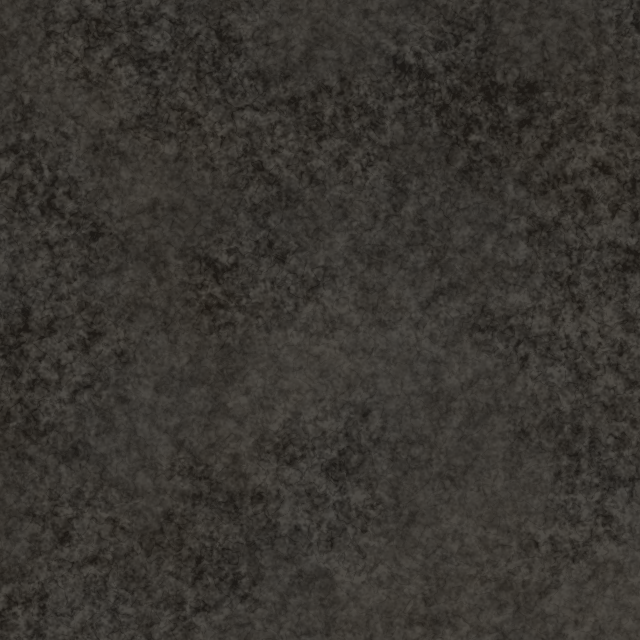
A three.js fragment shader for this texture:

```glsl
// Dark weathered stone: cloudy patches, mottled pits, small crevices and fine grain.
varying vec2 vUv;

const vec3 DARK_STONE = vec3(0.160, 0.147, 0.130);
const vec3 LIGHT_STONE = vec3(0.270, 0.257, 0.237);
const vec3 WARM_TINT = vec3(0.005, 0.000, -0.006);

const float CLOUD_SCALE = 3.5;
const float PATCH_SCALE = 5.0;
const float MOTTLE_SCALE = 62.0;
const float CREVICE_SCALE = 68.0;
const float GRAIN_SCALE = 165.0;

const float BASE_TONE = 0.65;
const float CLOUD_AMOUNT = 0.40;
const float PATCH_AMOUNT = 0.16;
const float MOTTLE_AMOUNT = 0.80;
const float CREVICE_AMOUNT = 0.36;
const float CREVICE_WIDTH = 0.17;
const float GRAIN_AMOUNT = 0.52;
const float WARP_AMOUNT = 0.004;
const float EDGE_SHADE = 0.18;

const mat2 TURN = mat2(0.8, 0.6, -0.6, 0.8);

float hash(vec2 p) {
  vec3 q = fract(vec3(p.xyx) * 0.1031);
  q += dot(q, q.yzx + 33.33);
  return fract((q.x + q.y) * q.z);
}

// Smooth value noise from -1 to 1
float noise(vec2 p) {
  vec2 cell = floor(p);
  vec2 f = fract(p);
  f = f * f * (3.0 - 2.0 * f);
  float low = mix(hash(cell), hash(cell + vec2(1.0, 0.0)), f.x);
  float high = mix(hash(cell + vec2(0.0, 1.0)), hash(cell + vec2(1.0, 1.0)), f.x);
  return 2.0 * mix(low, high, f.y) - 1.0;
}

// Four octaves, each turned to hide the lattice
float fbm(vec2 p) {
  float sum = 0.0;
  float amplitude = 0.5;
  for (int i = 0; i < 4; i++) {
    p = TURN * p + 17.3;
    sum += amplitude * noise(p);
    p *= 2.03;
    amplitude *= 0.5;
  }
  return sum;
}

void main() {
  // Broad clouds and patches of rougher, more pitted surface
  float cloud = fbm(vUv * CLOUD_SCALE + 41.0);
  float rough = smoothstep(-0.3, 0.3, fbm(vUv * PATCH_SCALE + 83.0));

  // Bent coordinates make the pits and crevices irregular
  vec2 bend = vec2(noise(vUv * 90.0 + 11.0), noise(vUv * 90.0 + 57.0));
  vec2 p = vUv + WARP_AMOUNT * bend;

  float mottle = fbm(p * MOTTLE_SCALE + 120.0);
  float creviceField = abs(fbm(p * CREVICE_SCALE + 210.0));
  float crevice = 1.0 - smoothstep(0.0, CREVICE_WIDTH, creviceField);

  // Two turned layers of grain
  vec2 g = TURN * vUv * GRAIN_SCALE;
  float grain = 0.65 * noise(g + 310.0) + 0.6 * noise(TURN * g * 1.6 + 370.0);

  // Combine the layers, with stronger relief on rough patches
  float relief = MOTTLE_AMOUNT * mottle - CREVICE_AMOUNT * crevice + GRAIN_AMOUNT * grain;
  float tone = BASE_TONE + CLOUD_AMOUNT * cloud - PATCH_AMOUNT * (rough - 0.5);
  tone += relief * mix(0.72, 1.22, rough);
  tone -= EDGE_SHADE * (1.0 - smoothstep(0.0, 0.12, vUv.x));
  tone = clamp(tone, -0.4, 1.3);

  // Faint brown staining
  float stain = fbm(vUv * 6.0 + 400.0) + 0.6 * fbm(vUv * 40.0 + 450.0);
  vec3 color = mix(DARK_STONE, LIGHT_STONE, tone) + WARM_TINT * stain;
  gl_FragColor = vec4(color, 1.0);
}
```
